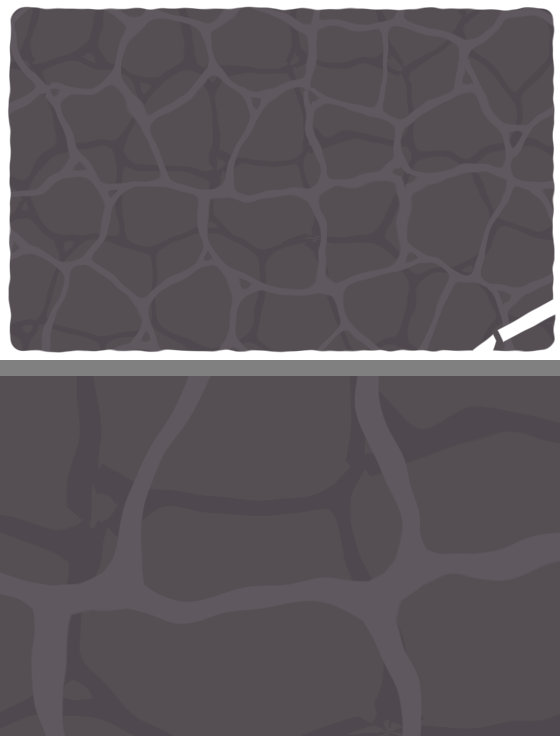
Top: the whole. Bottom: its middle third, enlarged.
Give the GLSL for this texture, as a Shadertoy shader.

```glsl
const vec3 PAPER = vec3(1.0);
const vec3 STONE = vec3(0.333, 0.308, 0.328);
const vec3 DARK_VEIN = vec3(0.308, 0.284, 0.304);
const vec3 LIGHT_VEIN = vec3(0.371, 0.346, 0.370);

const float CELL_SIZE = 0.245;
const float JITTER = 0.62;
const float LIGHT_WIDTH = 0.0098;   // half widths of the veins
const float DARK_WIDTH = 0.0085;
const float FILLET = 0.018;
const float HOLE_SHARE = 0.36;
const float HOLE_RADIUS = 0.013;
const float RING_RADIUS = 0.029;
const float WARP = 0.040;
const float FINE_WARP = 0.007;

const vec2 SLAB_MIN = vec2(0.028, 0.026);
const vec2 SLAB_MARGIN = vec2(0.018, 0.024);
const float CORNER = 0.035;
const float EDGE_WOBBLE = 0.008;

vec2 hash2(vec2 p) {
    vec3 q = fract(vec3(p.xyx) * vec3(0.1031, 0.1030, 0.0973));
    q += dot(q, q.yzx + 33.33);
    return fract((q.xx + q.yz) * q.zy);
}

float gradientDot(vec2 cell, vec2 offset) {
    float angle = 6.2832 * hash2(cell + 57.0).x;
    return dot(vec2(cos(angle), sin(angle)), offset);
}

float gradientNoise(vec2 p) {
    vec2 i = floor(p), f = fract(p);
    vec2 u = f * f * f * (f * (f * 6.0 - 15.0) + 10.0);
    vec2 e = vec2(0.0, 1.0);
    return mix(mix(gradientDot(i, f), gradientDot(i + e.yx, f - e.yx), u.x),
               mix(gradientDot(i + e, f - e), gradientDot(i + 1.0, f - 1.0), u.x), u.y);
}

vec2 noise2(vec2 p) {
    return vec2(gradientNoise(p), gradientNoise(p + 41.7));
}

float smoothMin(float a, float b, float k) {
    float h = max(k - abs(a - b), 0.0) / k;
    return min(a, b) - 0.25 * h * h * k;
}

// Jittered point of a staggered grid
vec2 seedPoint(vec2 cell) {
    float stagger = 0.5 * mod(cell.y, 2.0);
    return cell + vec2(stagger, 0.0) + 0.5 + JITTER * (hash2(cell) - 0.5);
}

// Signed distance to a net of cell borders, some junctions opened into rings
float veinDistance(vec2 p, float width) {
    p += WARP * noise2(p * 7.0) + FINE_WARP * noise2(p * 19.0);
    vec2 q = p / CELL_SIZE, base = floor(q);
    vec2 home = base, homeSeed = q + 9.0;
    for (int k = 0; k < 25; k++) {
        vec2 cell = base + vec2(k % 5 - 2, k / 5 - 2);
        vec2 seed = seedPoint(cell);
        if (distance(seed, q) < distance(homeSeed, q)) {
            home = cell;
            homeSeed = seed;
        }
    }
    // Two closest borders and the cells behind them
    float e1 = 9.0, e2 = 9.0;
    vec2 id1 = home, id2 = home;
    for (int k = 0; k < 25; k++) {
        vec2 cell = home + vec2(k % 5 - 2, k / 5 - 2);
        if (k == 12) continue;
        vec2 seed = seedPoint(cell);
        float e = dot(q - 0.5 * (seed + homeSeed), normalize(homeSeed - seed));
        if (e < e1) {
            e2 = e1; id2 = id1;
            e1 = e; id1 = cell;
        } else if (e < e2) {
            e2 = e; id2 = cell;
        }
    }
    // Rounded triangle around the junction, tips along the veins
    float triangle = (e1 + e2) / 1.732;
    float circle = sqrt((e1 * e1 + e2 * e2 - e1 * e2) / 0.75);
    float junction = CELL_SIZE * mix(triangle, circle, 0.4);
    float pick = fract(hash2(home).y + hash2(id1).y + hash2(id2).y);
    bool holed = pick < HOLE_SHARE;

    float vein = CELL_SIZE * e1 - width * (1.0 + 0.5 * gradientNoise(p * 9.0 + 5.0));
    vein = smoothMin(vein, junction - (holed ? RING_RADIUS : width * 1.3), FILLET);
    float hole = HOLE_RADIUS * (0.75 + 0.9 * pick);
    return holed ? max(vein, hole - junction) : vein;
}

float slabDistance(vec2 p, vec2 canvas) {
    vec2 high = canvas - SLAB_MARGIN;
    vec2 d = abs(p - 0.5 * (SLAB_MIN + high)) - 0.5 * (high - SLAB_MIN) + CORNER;
    float box = length(max(d, 0.0)) + min(max(d.x, d.y), 0.0) - CORNER;
    return box + EDGE_WOBBLE * gradientNoise(p * 21.0);
}

// Convex quad, corners in clockwise order
float quadDistance(vec2 p, vec2 corners[4]) {
    float d = -9.0;
    for (int i = 0; i < 4; i++) {
        vec2 side = normalize(corners[(i + 1) % 4] - corners[i]);
        d = max(d, dot(p - corners[i], vec2(-side.y, side.x)));
    }
    return d;
}

// Gap of the broken corner, placed from the lower right
float gapDistance(vec2 p, vec2 canvas) {
    vec2 q = p - vec2(canvas.x, 0.0) + 0.004 * noise2(p * 16.0);
    float band = quadDistance(q, vec2[4](vec2(-0.172, 0.083), vec2(0.01, 0.186),
                                         vec2(0.01, 0.138), vec2(-0.157, 0.050)));
    float wedge = quadDistance(q, vec2[4](vec2(-0.255, 0.018), vec2(-0.186, 0.071),
                                          vec2(-0.177, 0.053), vec2(-0.188, 0.018)));
    return min(band, wedge);
}

void mainImage(out vec4 fragColor, in vec2 fragCoord) {
    float pixel = 1.0 / iResolution.y;
    vec2 p = fragCoord * pixel;
    vec2 canvas = iResolution.xy * pixel;

    float dark = veinDistance(p + vec2(7.3, 4.1), DARK_WIDTH);
    float light = veinDistance(p + vec2(2.0, 1.0), LIGHT_WIDTH);
    vec3 color = mix(DARK_VEIN, STONE, smoothstep(-pixel, pixel, dark));
    color = mix(LIGHT_VEIN, color, smoothstep(-pixel, pixel, light));

    float outside = max(slabDistance(p, canvas), -gapDistance(p, canvas));
    color = mix(color, PAPER, smoothstep(-pixel, pixel, outside));
    fragColor = vec4(color, 1.0);
}
```
